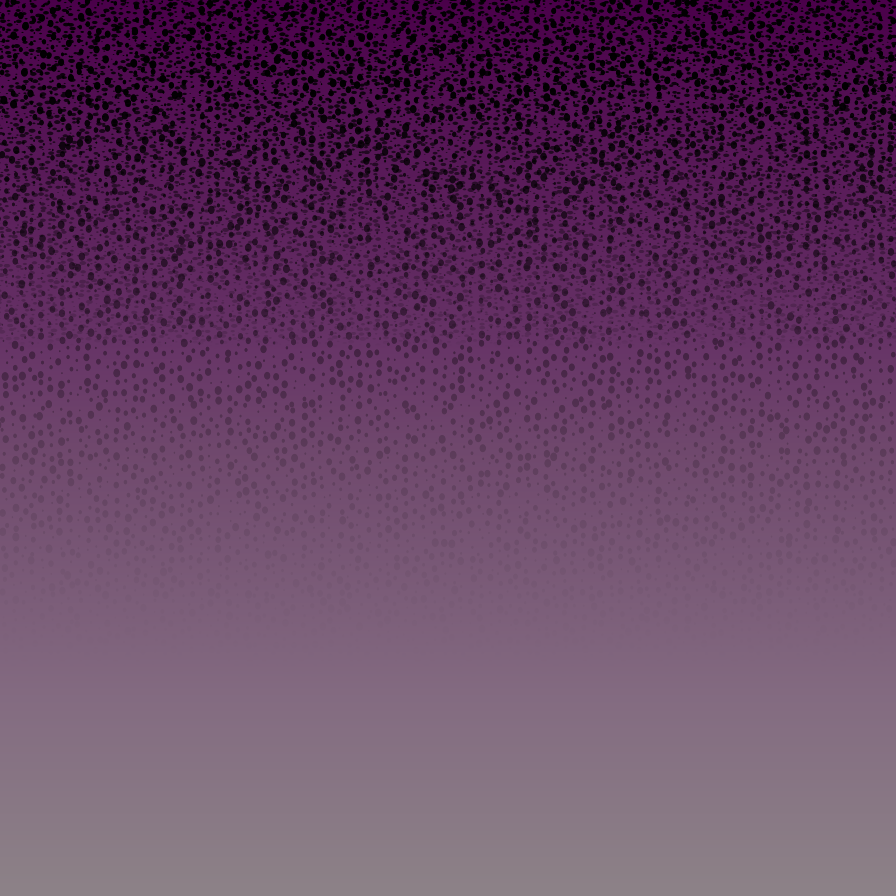
Reproduce this background procedurally as a WebGL 1 fragment shader.

```glsl
precision highp float;

// A plum to grey vertical gradient under two layers of jittered dark specks:
// upright ovals that fade out down the canvas, and a dense band of small flat
// ones near the top. Each layer is cellular: one random ellipse per grid cell.

uniform vec2 u_resolution;

vec3 hash3(vec2 cell) {
  vec3 k = vec3(dot(cell, vec2(127.1, 311.7)),
                dot(cell, vec2(269.5, 183.3)),
                dot(cell, vec2(419.2, 371.9)));
  return fract(sin(k) * 43758.545);
}

// Coverage of ellipses on a staggered grid; radii are in cell units.
float specks(vec2 uv, vec2 grid, float jitter, float minRadius, float maxRadius) {
  vec2 p = uv * grid;
  vec2 home = floor(p);
  float edge = 0.5 * max(grid.x, grid.y) / u_resolution.y;
  float cover = 0.0;
  for (int j = -1; j <= 1; j++) {
    for (int i = -1; i <= 1; i++) {
      vec2 cell = home + vec2(float(i), float(j));
      vec3 rnd = hash3(cell);
      vec2 center = cell + 0.5 + jitter * (rnd.xy - 0.5);
      center.y += 0.5 * mod(cell.x, 2.0);
      float radius = mix(minRadius, maxRadius, rnd.z);
      float dist = length(p - center) - radius;
      cover = max(cover, 1.0 - smoothstep(-edge, edge, dist));
    }
  }
  return cover;
}

// Grey at the bottom, through mauve, to deep purple at the top.
vec3 backdrop(float h) {
  vec3 c = mix(vec3(0.55, 0.51, 0.53), vec3(0.515, 0.42, 0.505), clamp(h / 0.22, 0.0, 1.0));
  c = mix(c, vec3(0.435, 0.28, 0.425), clamp((h - 0.22) / 0.28, 0.0, 1.0));
  c = mix(c, vec3(0.40, 0.20, 0.40), clamp((h - 0.50) / 0.12, 0.0, 1.0));
  return mix(c, vec3(0.29, 0.0, 0.29), clamp((h - 0.62) / 0.38, 0.0, 1.0));
}

void main() {
  vec2 uv = gl_FragCoord.xy / u_resolution.y;
  vec3 color = backdrop(uv.y);

  // Small flat specks, only in the upper part
  float flatFade = smoothstep(0.61, 0.63, uv.y) * mix(0.15, 0.9, smoothstep(0.62, 0.98, uv.y));
  float flatSpecks = specks(uv + 3.7, vec2(112.0, 190.0), 0.7, 0.08, 0.43);
  color *= 1.0 - flatSpecks * flatFade;

  // Upright ovals, darkest at the top and gone in the lower quarter
  float ovalFade = 0.97 * pow(clamp((uv.y - 0.24) / 0.66, 0.0, 1.0), 1.8);
  float ovals = specks(uv, vec2(96.0, 78.0), 0.55, 0.08, 0.38);
  color *= 1.0 - ovals * ovalFade;

  gl_FragColor = vec4(color, 1.0);
}
```
